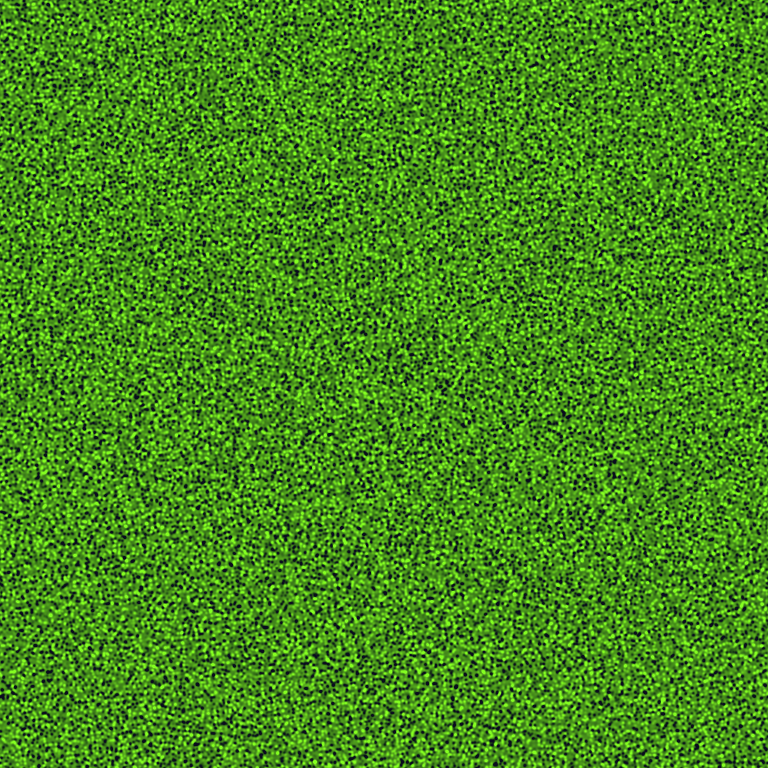
Write a Shadertoy shader that draws this texture.

```glsl
// Dense lawn-green granules: fine round bright grains among dark gaps, tiling.

const float PI = 3.14159265;
const float CELLS_ACROSS = 256.0;
const float JITTER = 0.9;
const float GRAIN_TIGHTNESS = 2.1;
const float RIM_DEPTH = 0.7;
const float MEAN_LEVEL = 0.54;
const float GRAIN_CONTRAST = 0.24;
const float SHADE_BIAS = 0.05;

const vec3 SHADOW = vec3(0.04, 0.04, 0.12);
const vec3 MOSS = vec3(0.11, 0.25, 0.09);
const vec3 LIME = vec3(0.52, 1.00, 0.13);

// Integer hash: three random values in 0..1 for a cell
vec3 hashCell(vec2 cell) {
    uvec3 h = uvec3(uint(cell.x), uint(cell.y), 17u);
    h = h * 1664525u + 1013904223u;
    for (int i = 0; i < 2; i++) {
        h.x += h.y * h.z;
        h.y += h.z * h.x;
        h.z += h.x * h.y;
        h ^= h >> 16u;
    }
    return vec3(h & 0xffffu) / 65535.0;
}

// Round grain profile with an opposite rim, which keeps neighbours distinct
float grainProfile(vec2 offset, float tightness, float rim) {
    float s = tightness * dot(offset, offset);
    return (1.0 - rim * s) * exp(-s);
}

// Wrapping cellular noise: jittered grains of random tone, unit variance
float grainNoise(vec2 uv, float cells, float tightness, float rim) {
    vec2 p = uv * cells;
    vec2 base = floor(p);
    float tone = 0.0;
    for (int y = -2; y <= 2; y++) {
        for (int x = -2; x <= 2; x++) {
            vec2 cell = base + vec2(x, y);
            vec3 rnd = hashCell(mod(cell, cells));
            vec2 centre = cell + 0.5 + JITTER * (rnd.xy - 0.5);
            tone += (2.0 * rnd.z - 1.0) * grainProfile(p - centre, tightness, rim);
        }
    }
    float profileEnergy = PI / tightness * (0.5 - 0.5 * rim + 0.25 * rim * rim);
    return tone / sqrt(profileEnergy / 3.0);
}

// Shadow to moss to lime by brightness level
vec3 grassColor(float level) {
    vec3 dark = mix(SHADOW, MOSS, smoothstep(0.0, 0.29, level));
    return mix(dark, LIME, clamp((level - MOSS.g) / (LIME.g - MOSS.g), 0.0, 1.0));
}

void mainImage(out vec4 fragColor, in vec2 fragCoord) {
    vec2 uv = fragCoord / iResolution.xy;
    float grain = grainNoise(uv, CELLS_ACROSS, GRAIN_TIGHTNESS, RIM_DEPTH);

    // Lean the tones slightly towards deep gaps
    float tone = grain - SHADE_BIAS * (grain * grain - 1.0);
    fragColor = vec4(grassColor(MEAN_LEVEL + GRAIN_CONTRAST * tone), 1.0);
}
```
